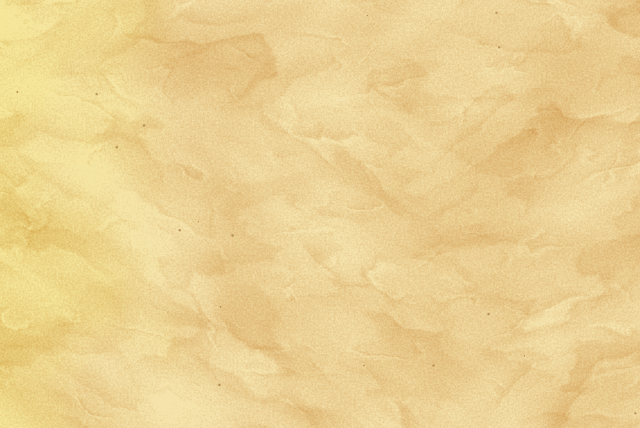
Give the GLSL for this texture, as a Shadertoy shader.

```glsl
vec2 hash2(vec2 cell) {
    vec3 h = fract(cell.xyx * vec3(0.1031, 0.1030, 0.0973));
    h += dot(h, h.yzx + 33.33);
    return fract((h.xx + h.yz) * h.zy);
}

float cornerRamp(vec2 cell, vec2 offset) {
    float angle = 6.2832 * hash2(cell).x;
    return dot(vec2(cos(angle), sin(angle)), offset);
}

float gradientNoise(vec2 p) {
    vec2 i = floor(p), f = fract(p), e = vec2(0, 1);
    vec2 u = f * f * f * (f * (f * 6.0 - 15.0) + 10.0);
    return mix(mix(cornerRamp(i, f), cornerRamp(i + e.yx, f - e.yx), u.x),
               mix(cornerRamp(i + e, f - e), cornerRamp(i + 1.0, f - 1.0), u.x), u.y);
}

float fbm(vec2 p) {
    float sum = 0.0, amplitude = 1.0;
    for (int i = 0; i < 5; i++) {
        sum += amplitude * gradientNoise(p);
        p = mat2(1.6, 1.2, -1.2, 1.6) * p + 17.3;
        amplitude *= 0.5;
    }
    return sum;
}

vec2 alongFold(vec2 p, float angle) {
    float c = cos(angle), s = sin(angle);
    return mat2(c, -s, s, c) * p;
}

// Shadow with one crisp edge that fades away on the other side
float foldShadow(vec2 q) {
    q += 0.4 * vec2(fbm(q * 0.8 + 31.0), fbm(q * 0.8 + 57.0));
    float height = gradientNoise(q) + 0.16 * fbm(q * 2.7 + 5.0);
    float presence = smoothstep(-0.15, 0.25, gradientNoise(q * 0.7 + 83.0));
    return smoothstep(-0.03, 0.06, height) * exp(-3.8 * max(height, 0.0)) * presence;
}

// Thin line, dark on one side and lit on the other
float creaseLine(vec2 q) {
    q += 0.3 * vec2(fbm(q + 11.0), fbm(q + 43.0));
    float side = (gradientNoise(q) + 0.12 * fbm(q * 3.0)) / 0.055;
    float presence = smoothstep(0.05, 0.4, gradientNoise(q * 1.1 + 71.0));
    return side * exp(-side * side) * presence;
}

float crumple(vec2 p, float angle) {
    vec2 q = alongFold(p, angle);
    float tone = 0.50 * fbm(q * vec2(2.3, 4.4) + 21.0);
    tone -= 0.50 * foldShadow(q * vec2(2.5, 5.0) + 3.0);
    tone -= 0.36 * foldShadow(q * vec2(5.0, 9.5) + 47.0);
    tone += 0.50 * creaseLine(q * vec2(3.8, 8.0) + 13.0);
    return tone + 0.48 * creaseLine(q * vec2(7.0, 13.0) + 64.0);
}

// Sparse dark flecks in jittered cells
float flecks(vec2 p) {
    vec2 q = p * 16.0, cell = floor(q);
    vec2 center = 0.2 + 0.6 * hash2(cell + 5.0);
    vec2 pick = hash2(cell + 91.0);
    float radius = mix(0.025, 0.05, pick.y);
    return step(0.97, pick.x) * (1.0 - smoothstep(radius * 0.4, radius * 1.5, length(q - cell - center)));
}

void mainImage(out vec4 fragColor, in vec2 fragCoord) {
    vec2 p = fragCoord / iResolution.y;
    float drift = fbm(p * 2.2 + 7.0);

    // Folds fall to the right, but rise along the top and right
    float rising = max(smoothstep(0.85, 1.2, p.x + 0.2 * drift),
                       smoothstep(0.68, 0.92, p.y + 0.15 * drift));
    float tone = 0.83 + mix(crumple(p, -0.6), crumple(p + 4.0, 0.38), rising);

    // Nearly level wrinkles across the whole sheet
    vec2 level = alongFold(p, -0.12);
    tone -= 0.28 * foldShadow(level * vec2(3.4, 7.5) + 29.0);
    tone += 0.45 * creaseLine(level * vec2(5.0, 10.0) + 38.0);

    // Yellow glow at the left, browner paper at the right
    float glow = 1.0 - smoothstep(0.0, 0.48, p.x + 0.25 * drift);
    tone += 0.12 * glow - 0.13 * smoothstep(0.7, 1.5, p.x);

    // Fibres and fine grain
    tone += 0.10 * gradientNoise(p * 95.0) + 0.30 * gradientNoise(p * 190.0 + 9.0);
    tone += 0.30 * gradientNoise(alongFold(p, 0.5) * 270.0 + 3.0);

    vec3 shadowTan = vec3(0.86, 0.69, 0.42), paleCream = vec3(0.95, 0.872, 0.655);
    vec3 paper = mix(shadowTan, paleCream, clamp(tone, -0.25, 1.1));
    paper += glow * vec3(0.0, 0.012, -0.075);
    paper = mix(paper, vec3(0.60, 0.42, 0.20), 0.6 * flecks(p));
    fragColor = vec4(paper, 1.0);
}
```
